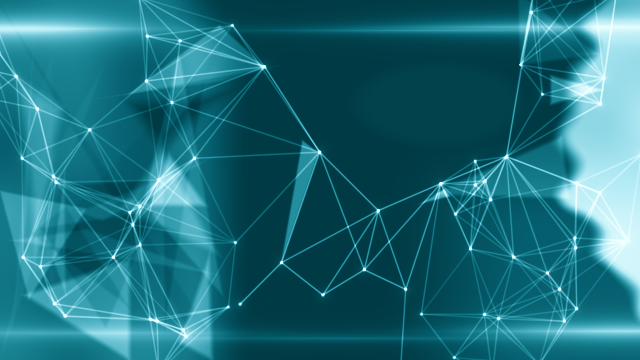
Write a Shadertoy shader that draws this background.

```glsl
// A teal plexus: two dense webs of nodes and glassy facets, joined by a sagging
// bridge over a dark gap. All parts add up to one light value that a colour
// ramp turns into teal; hashed hubs are linked when close enough.

vec2 hash2(float n) {
    return fract(sin(n * vec2(12.9898, 78.233) + 1.7) * 43758.5);
}

float noise(vec2 p) {
    vec2 cell = floor(p), f = fract(p);
    f = f * f * (3.0 - 2.0 * f);
    float n = cell.x + 57.0 * cell.y;
    return mix(mix(hash2(n).x, hash2(n + 1.0).x, f.x),
               mix(hash2(n + 57.0).x, hash2(n + 58.0).x, f.x), f.y);
}

float strand(vec2 p, vec2 a, vec2 b, float px) {
    vec2 ab = b - a;
    float t = clamp(dot(p - a, ab) / dot(ab, ab), 0.0, 1.0);
    return 1.0 - smoothstep(0.0, 0.0014 + px, length(p - a - ab * t));
}

float node(vec2 p, vec2 c, float px) {
    float d = length(p - c);
    return 1.0 - smoothstep(0.003, 0.004 + px, d) + 0.35 * exp(-d * 110.0);
}

// Signed distance to the line a-b
float side(vec2 p, vec2 a, vec2 b) {
    vec2 e = normalize(b - a);
    return e.x * (p.y - a.y) - e.y * (p.x - a.x);
}

float facet(vec2 p, vec2 a, vec2 b, vec2 c, float soft) {
    float turn = sign(side(c, a, b));
    float d = min(turn * side(p, a, b), min(turn * side(p, b, c), turn * side(p, c, a)));
    return smoothstep(-soft, soft, d);
}

float streak(vec2 p, vec2 c, float len, float thick) {
    float x = (p.x - c.x) / len;
    return exp(-abs(p.y - c.y) / thick - x * x);
}

// Bridge nodes: a sagging upper row and a zigzag lower row
vec2 upperNode(float i) {
    float k = abs(i - 2.0);
    float rise = i < 2.0 ? 0.4 * pow(0.5 * k, 1.3) : 0.075 * k;
    return vec2(0.735 + 0.148 * i + 0.005 * i * i, 0.415 + rise);
}

vec2 lowerNode(float i) {
    return vec2(0.667 + 0.115 * i, 0.22 - 0.065 * cos(3.14159 * i) * exp(-0.25 * i));
}

float bridge(vec2 p, float px) {
    float light = 0.0;
    for (float i = 0.0; i < 5.0; i++) {
        vec2 u = upperNode(i), l = lowerNode(i);
        light += 0.6 * (node(p, u, px) + node(p, l, px));
        if (i < 4.0) light += 0.55 * (strand(p, u, upperNode(i + 1.0), px)
                                    + strand(p, l, lowerNode(i + 1.0), px));
        for (float j = 0.0; j < 5.0; j++)
            if (distance(u, lowerNode(j)) < 0.37) light += 0.5 * strand(p, u, lowerNode(j), px);
    }
    return light;
}

// Hashed hubs in the box lo-hi, linked to each other and to two anchors
float web(vec2 p, vec2 lo, vec2 hi, float seed, float count, float reach, vec2 A, vec2 B, float px) {
    float light = 0.0;
    for (float i = 0.0; i < count; i++) {
        vec2 a = mix(lo, hi, hash2(seed + i));
        light += 0.5 * node(p, a, px);
        if (distance(a, A) < reach * 1.5) light += 0.35 * strand(p, a, A, px);
        if (distance(a, B) < reach * 1.5) light += 0.35 * strand(p, a, B, px);
        for (float j = i + 1.0; j < count; j++) {
            vec2 b = mix(lo, hi, hash2(seed + j));
            float d = distance(a, b);
            if (d < reach) light += (0.42 - 0.25 * d / reach) * strand(p, a, b, px);
        }
    }
    return 0.8 * light;
}

// Large glass planes, then small random ones over the left web
float planes(vec2 p) {
    float light = 0.28 * facet(p, vec2(.36, .74), vec2(.61, .93), vec2(.74, .81), .005)
        + 0.15 * facet(p, vec2(.36, .74), vec2(.74, .81), vec2(.62, .775), .005)
        + 0.22 * facet(p, vec2(.05, .78), vec2(.17, .70), vec2(.10, .33), .02)
        + 0.22 * facet(p, vec2(.34, .42), vec2(.45, .58), vec2(.60, .30), .015)
        + 0.32 * facet(p, vec2(.42, .43), vec2(.47, .57), vec2(.57, .43), .01);
    light += 0.22 * facet(p, vec2(0, .47), vec2(.24, .42), vec2(.08, .17), .005)
        + 0.30 * facet(p, vec2(.07, .18), vec2(.36, .28), vec2(.36, 0), .01)
        + 0.30 * facet(p, vec2(.50, .05), vec2(.58, .28), vec2(.59, 0), .01)
        - 0.22 * facet(p, vec2(.37, .71), vec2(.60, .73), vec2(.45, .59), .03)
        + 0.45 * facet(p, vec2(.84, .61), vec2(.885, .575), vec2(.782, .275), .004);
    light += 0.25 * facet(p, vec2(1.2, .46), vec2(1.56, .62), vec2(1.58, .45), .008)
        + 0.15 * facet(p, vec2(1.44, 1.02), vec2(1.445, .82), vec2(1.66, .85), .006)
        + 0.40 * facet(p, vec2(1.53, .71), vec2(1.53, .79), vec2(1.67, .75), .006)
        + 0.50 * facet(p, vec2(1.17, .435), vec2(1.235, .475), vec2(1.25, .455), .004);
    for (float n = 11.0; n < 50.0; n += 3.0)
        light += 0.3 * (hash2(n + 0.5).x - 0.4) * facet(p, hash2(n) * vec2(.66, 1),
            hash2(n + 1.0) * vec2(.66, 1), hash2(n + 2.0) * vec2(.66, 1), .006);
    return light;
}

// Pale mass at the right with a rippled edge
float paleMass(vec2 p) {
    float edge = 1.54 + 0.7 * max(0.45 - p.y, 0.0) + 0.3 * max(p.y - 0.7, 0.0)
               + 0.018 * sin(38.0 * p.y) + 0.03 * noise(p * 14.0);
    return smoothstep(edge - 0.015, edge + 0.06, p.x)
         * (0.85 - 0.3 * smoothstep(0.88, 1.0, p.y) + 0.2 * noise(p * 6.0));
}

vec3 ramp(float light) {
    vec4 t = clamp(light * 5.0 - vec4(0, 1, 2, 3), 0.0, 1.0);
    vec3 c = mix(vec3(0, .23, .27), vec3(.02, .37, .43), t.x);
    c = mix(mix(c, vec3(.10, .52, .58), t.y), vec3(.27, .67, .74), t.z);
    c = mix(mix(c, vec3(.48, .80, .86), t.w), vec3(.70, .92, .96), clamp(light * 5.0 - 4.0, 0.0, 1.0));
    return mix(c, vec3(.93, 1, 1), clamp(light * 2.5 - 2.5, 0.0, 1.0));
}

void mainImage(out vec4 fragColor, in vec2 fragCoord) {
    vec2 p = fragCoord / iResolution.xy * vec2(16.0 / 9.0, 1), top = vec2(1.445, .82);
    float px = 1.0 / iResolution.y;
    // Haze and faint lens disc
    float left = 1.0 - smoothstep(.52, .70, p.x + 0.5 * max(p.y - .85, 0.0));
    float right = smoothstep(1.05, 1.5, p.x) * (1.0 - smoothstep(.35, .65, p.y));
    float lens = 1.0 - smoothstep(.7, 1.0, length((p - vec2(1.22, .71)) / vec2(.27, .13)));
    float light = left * (0.17 + 0.25 * noise(p * 5.0)) + 0.2 * right + 0.04 * lens;
    light = max(light + planes(p) + paleMass(p), 0.0);
    // Webs and bridge
    light += web(p, vec2(-.05), vec2(.68, 1.05), 40.0, 34.0, .29, upperNode(0.0), upperNode(1.0), px)
        + web(p, vec2(1.15, -.05), vec2(1.8, .58), 120.0, 24.0, .25, upperNode(3.0), upperNode(4.0), px)
        + web(p, vec2(1.42, .68), vec2(1.75, 1.08), 200.0, 7.0, .35, top, upperNode(4.0), px);
    light += bridge(p, px) + 0.4 * strand(p, lowerNode(4.0), vec2(1.113, -.02), px);
    // Horizontal flares
    light += 0.9 * streak(p, vec2(0, .92), .38, .03) + 0.65 * streak(p, vec2(1.55, .925), .45, .022)
        + 0.3 * streak(p, vec2(1.1, .915), .4, .008) + 0.35 * streak(p, vec2(.25, .075), .4, .02)
        + 0.25 * streak(p, vec2(.95, .06), .4, .01) + 0.75 * streak(p, vec2(1.75, .08), .4, .025);
    fragColor = vec4(ramp(light), 1);
}
```
